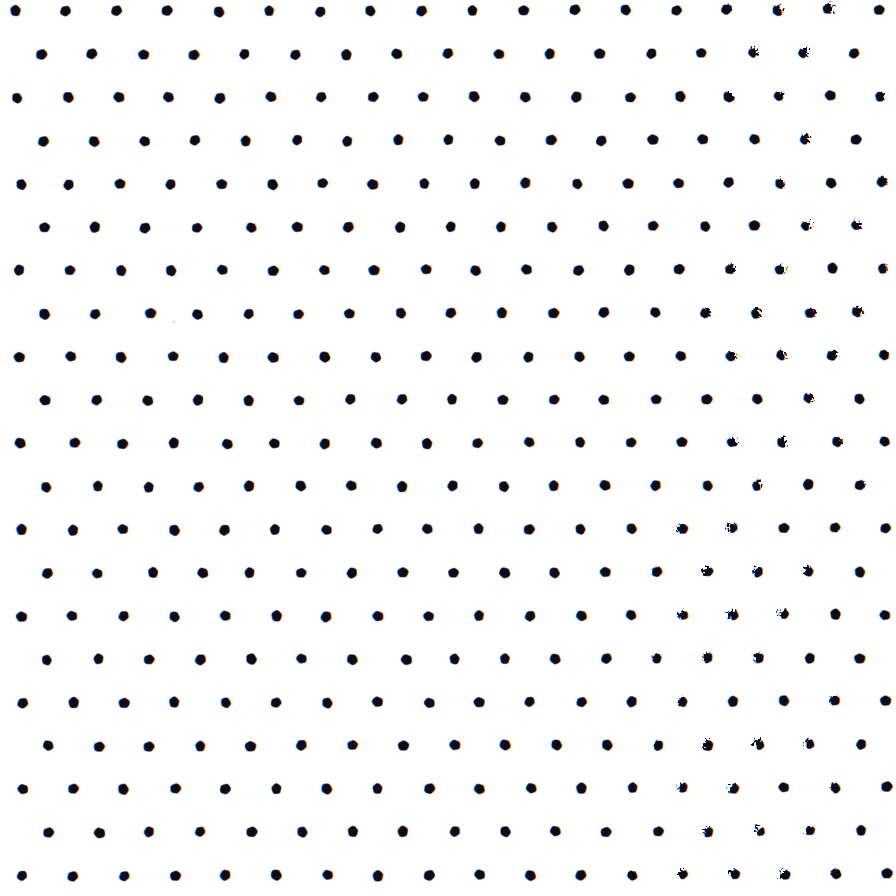
Reproduce this pattern procedurally as a WebGL 2 fragment shader.

```glsl
#version 300 es
precision highp float;
// Staggered rows of small inky dots on white, slightly skewed, with worn print toward the right.

uniform vec2 u_resolution;
out vec4 fragColor;

float hash(vec2 p) {
    vec3 q = fract(vec3(p.xyx) * vec3(0.1031, 0.1030, 0.0973));
    q += dot(q, q.yzx + 33.33);
    return fract((q.x + q.y) * q.z);
}

float noise(vec2 p) {
    vec2 i = floor(p), f = fract(p);
    f = f * f * (3.0 - 2.0 * f);
    return mix(mix(hash(i), hash(i + vec2(1, 0)), f.x),
               mix(hash(i + vec2(0, 1)), hash(i + vec2(1, 1)), f.x), f.y);
}

void main() {
    vec2 p = gl_FragCoord.xy / u_resolution;
    p.y = 1.0 - p.y;                          // rows count down from the top
    float pixel = 1.0 / min(u_resolution.x, u_resolution.y);

    // Lattice: 21 rows alternating between 18 and 17 dots
    vec2 pitch = vec2(0.0567, 0.04824);
    float tilt = 0.0022 * p.x * p.x - 0.0004;
    float row = clamp(round((p.y - 0.0122 + tilt) / pitch.y), 0.0, 20.0);
    float odd = mod(row, 2.0);
    float t = row / 20.0;
    float left = 0.0173 + 0.008 * t * (2.0 - t) + odd * 0.5 * pitch.x;
    float col = clamp(round((p.x - left) / pitch.x), 0.0, 17.0 - odd);
    vec2 cell = vec2(col, row);
    vec2 center = vec2(left + col * pitch.x, 0.0122 + row * pitch.y - tilt);

    // Small placement errors, and a rare larger slip to the right
    center += (vec2(hash(cell + 7.3), hash(cell + 31.7)) - 0.5) * 0.0018;
    center.x += 0.004 * step(0.975, hash(cell + 53.1));
    vec2 d = p - center;

    // Slightly uneven outline
    float angle = atan(d.y, d.x);
    float phase = 6.2832 * hash(cell + 11.9);
    float radius = 0.0057 + 0.0005 * (hash(cell + 2.4) - 0.5)
                 + 0.0003 * sin(2.0 * angle + phase)
                 + 0.0002 * sin(5.0 * angle - 2.0 * phase);

    // Worn band drifts left going down; chips bite one side of each dot
    float band = smoothstep(0.14, 0.04, abs(center.x - mix(0.91, 0.82, t)));
    float wear = band * step(hash(cell + 19.6), 0.7) * (0.4 + 0.6 * hash(cell + 71.2));
    vec2 chipSide = vec2(t < 0.6 ? 0.8 : -0.8, -0.5);
    float chipped = smoothstep(-0.002, 0.004, dot(d, chipSide));
    float grain = noise(p * 620.0);
    radius += wear * chipped * (grain - 0.62) * 0.013;

    // Colour channels printed a little out of register
    float shift = 0.0005 * (0.5 + hash(cell + 41.5));
    vec3 dist = vec3(length(d + vec2(shift, 0.0)), length(d), length(d - vec2(shift, 0.0))) - radius;
    float soft = max(0.8 * pixel, 0.0011);
    vec3 cover = 1.0 - smoothstep(-soft, soft, dist);

    // Ink is near black with a navy cast in patches
    vec3 ink = mix(vec3(0.03, 0.05, 0.03), vec3(0.07, 0.04, 0.24), 0.7 * noise(p * 330.0 + 9.0));
    vec3 color = mix(vec3(1.0), ink, cover);

    // A few faint stray flecks
    vec2 fleckCell = floor(p * 24.0);
    vec2 fleckAt = 0.2 + 0.6 * vec2(hash(fleckCell + 3.1), hash(fleckCell + 8.6));
    float fleck = length(fract(p * 24.0) - fleckAt) / 24.0;
    color -= 0.25 * step(0.993, hash(fleckCell + 91.4)) * (1.0 - smoothstep(0.0003, 0.0016, fleck));

    fragColor = vec4(clamp(color, 0.0, 1.0), 1.0);
}
```
